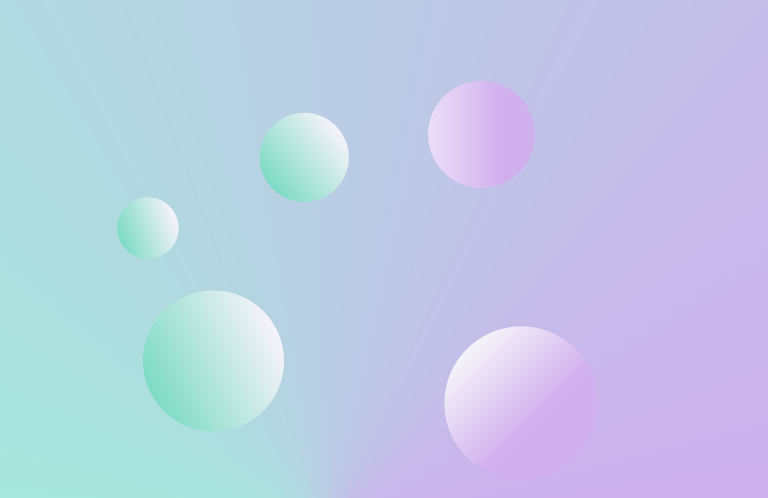
Give the GLSL for this background, as a Shadertoy shader.

```glsl
const float PI = 3.14159265;

const vec3 MINT_SKY = vec3(0.650, 0.905, 0.862);
const vec3 BLUE_SKY = vec3(0.726, 0.808, 0.895);
const vec3 VIOLET_SKY = vec3(0.805, 0.690, 0.930);

const vec3 JADE = vec3(0.500, 0.860, 0.770);
const vec3 LILAC = vec3(0.815, 0.685, 0.930);
const vec3 PALE_LILAC = vec3(0.925, 0.870, 0.975);
const vec3 PEARL = vec3(0.955, 0.950, 0.975);

// Conic sweep around a pivot: violet at the right, mint at the left
vec3 conicSky(vec2 p, vec2 pivot) {
    vec2 d = p - pivot;
    float turn = clamp(atan(d.y, d.x) / PI, 0.0, 1.0);
    turn = mix(turn, smoothstep(0.0, 1.0, turn), 0.6);
    vec3 rightHalf = mix(VIOLET_SKY, BLUE_SKY, min(turn * 2.0, 1.0));
    return mix(rightHalf, MINT_SKY, max(turn * 2.0 - 1.0, 0.0));
}

// Linear gradient along an angle; span holds its ends in radii
vec3 discShade(vec2 local, float angle, vec2 span, vec3 first, vec3 last) {
    float along = dot(local, vec2(cos(angle), sin(angle)));
    float t = clamp((along - span.x) / (span.y - span.x), 0.0, 1.0);
    return mix(first, last, t);
}

// Antialiased disc laid over the base colour
vec3 addDisc(vec3 base, vec2 p, vec2 center, float radius, float pixel,
             float angle, vec2 span, vec3 first, vec3 last) {
    vec2 offset = p - center;
    float cover = clamp(0.5 - (length(offset) - radius) / pixel, 0.0, 1.0);
    return mix(base, discShade(offset / radius, angle, span, first, last), cover);
}

void mainImage(out vec4 fragColor, in vec2 fragCoord) {
    // Units of canvas height
    float pixel = 1.0 / iResolution.y;
    vec2 p = fragCoord * pixel;

    vec3 color = conicSky(p, vec2(0.652, -0.074));

    // Mint discs
    vec2 mintSpan = vec2(-0.95, 0.95);
    color = addDisc(color, p, vec2(0.297, 0.542), 0.0617, pixel,
                    radians(20.0), mintSpan, JADE, PEARL);
    color = addDisc(color, p, vec2(0.611, 0.684), 0.0894, pixel,
                    radians(38.0), mintSpan, JADE, PEARL);
    color = addDisc(color, p, vec2(0.4287, 0.275), 0.1416, pixel,
                    radians(25.0), mintSpan, JADE, PEARL);

    // Violet discs
    color = addDisc(color, p, vec2(0.967, 0.730), 0.1074, pixel,
                    0.0, vec2(-1.0, 0.44), PALE_LILAC, LILAC);
    color = addDisc(color, p, vec2(1.047, 0.190), 0.1546, pixel,
                    radians(-45.0), vec2(-0.95, 0.32), PEARL, LILAC);

    fragColor = vec4(color, 1.0);
}
```
